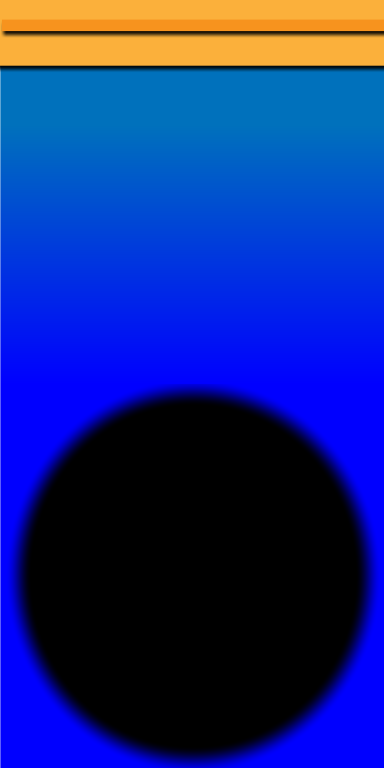
Reproduce this background procedurally as a WebGL 1 fragment shader.

```glsl
precision highp float;

uniform vec2 u_resolution;

const vec3 TEAL_BLUE = vec3(0.0, 0.443, 0.737);
const vec3 PURE_BLUE = vec3(0.0, 0.0, 1.0);
const vec3 LIGHT_ORANGE = vec3(0.984, 0.69, 0.231);
const vec3 DEEP_ORANGE = vec3(0.969, 0.576, 0.118);
const vec3 BLACK = vec3(0.0);

// Soft step centred on an edge
float softStep(float edge, float x, float softness) {
  return smoothstep(edge - softness, edge + softness, x);
}

// Horizontal band open to the right; span holds its bottom and top
float band(vec2 p, float left, vec2 span, float softness) {
  return softStep(left, p.x, softness)
       * softStep(span.x, p.y, softness)
       * (1.0 - softStep(span.y, p.y, softness));
}

// Filled ellipse whose rim fades over a share of its radius
float blurredEllipse(vec2 p, vec2 center, vec2 radii, float blur) {
  return 1.0 - softStep(1.0, length((p - center) / radii), blur);
}

// Colour band with a blurred shadow dropped below it
vec3 paintBand(vec3 color, vec3 paint, vec2 p, float left, vec2 span, float aa) {
  float drop = 0.010;
  float shadow = band(p, left + 0.004, span - drop, 0.009);
  color = mix(color, BLACK, 0.92 * shadow);
  return mix(color, paint, band(p, left, span, aa));
}

void main() {
  // Width spans 0 to 1, height spans 0 to 2
  vec2 p = gl_FragCoord.xy / u_resolution * vec2(1.0, 2.0);
  float aa = 0.6 / u_resolution.x;

  // Water gradient above a flat blue lower half
  vec3 color = mix(PURE_BLUE, TEAL_BLUE, clamp((p.y - 1.0) / 0.675, 0.0, 1.0));

  // Dark blurred disc, cut off at mid height
  float disc = blurredEllipse(p, vec2(0.504, 0.5), vec2(0.456, 0.479), 0.075);
  disc *= 1.0 - softStep(1.0, p.y, aa);
  color = mix(color, BLACK, disc);

  // Faint pale line on the left rim
  color = mix(color, vec3(1.0), 0.45 * (1.0 - softStep(0.002, p.x, aa)));

  // Orange bar and its inset stripe
  color = paintBand(color, LIGHT_ORANGE, p, -0.01, vec2(1.829, 2.1), aa);
  color = paintBand(color, DEEP_ORANGE, p, 0.005, vec2(1.919, 1.949), aa);

  gl_FragColor = vec4(color, 1.0);
}
```
